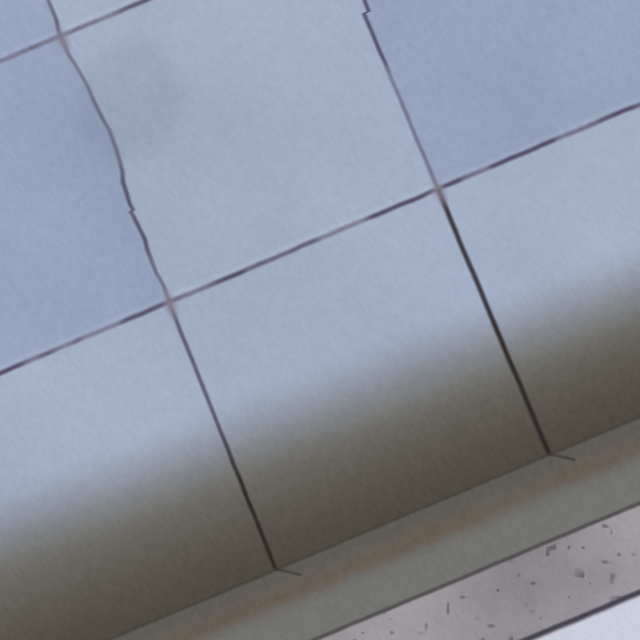
Reproduce this texture procedurally as a Shadertoy shader.

```glsl
// Slanted pale wall tiles, the lower row falling into a soft brown shadow above a ledge.
// Two sheared axes carry the tile grid, the shadow and the ledge bands;
// value noise adds wandering joints, uneven grout, stains and fine grain.

float hash(vec2 p) {
    p = fract(p * vec2(0.1031, 0.1137));
    p += dot(p, p.yx + 33.33);
    return fract((p.x + p.y) * p.x * 7.31);
}

float noise(vec2 p) {
    vec2 i = floor(p), f = fract(p);
    f = f * f * (3.0 - 2.0 * f);
    return mix(mix(hash(i), hash(i + vec2(1, 0)), f.x),
               mix(hash(i + vec2(0, 1)), hash(i + vec2(1, 1)), f.x), f.y);
}

float fbm(vec2 p) {
    float sum = 0.0, amp = 0.5;
    for (int i = 0; i < 4; i++) {
        sum += amp * noise(p);
        p = mat2(1.6, 1.2, -1.2, 1.6) * p + 17.0;
        amp *= 0.5;
    }
    return sum;
}

// Blurred stroke of half width w around distance d
float stroke(float d, float w) {
    float soft = 0.0026 + 0.5 / iResolution.y;
    return 1.0 - smoothstep(max(w - soft, 0.0), w + soft, abs(d));
}

float segmentDistance(vec2 p, vec2 a, vec2 b) {
    vec2 ab = b - a;
    return length(p - a - ab * clamp(dot(p - a, ab) / dot(ab, ab), 0.0, 1.0));
}

void mainImage(out vec4 fragColor, in vec2 fragCoord) {
    vec2 p = fragCoord / iResolution.y;
    float wander = noise(p * 40.0) - 0.5;
    float blotch = fbm(p * 5.0 + 3.0) - 0.47;

    // Sheared axes: v climbs across the rows, u runs along them
    float v = p.y - 0.42 * p.x;
    float u = p.x + 0.40 * p.y - 0.475;
    float pitch = 0.505 - 0.02 * p.y;

    // Row joints
    float row = round((v - 0.417) / 0.487);
    float rowDist = 0.922 * (v - 0.417 - 0.487 * row) + 0.0015 * wander;

    // Column joints, with a chipped jog in the middle row of the first one
    float column = round(u / pitch);
    float upper = step(0.417, v);
    float jog = mix(0.002, 0.013, smoothstep(0.67, 0.81, p.y))
              * (1.0 - smoothstep(0.81, 0.92, p.y))
              - 0.005 * smoothstep(0.60, 0.668, p.y) * (1.0 - smoothstep(0.668, 0.673, p.y));
    jog += 0.007 * (noise(vec2(p.y * 38.0, 4.0)) - 0.5);
    float offset = column == 0.0 ? jog * upper : 0.009 * smoothstep(0.978, 0.983, p.y);
    float columnDist = 0.928 * (u - column * pitch - offset) + 0.001 * wander;

    // Sunlit tiles: side tiles of the upper row are duller
    float tile = floor((u - offset) / pitch);
    vec3 lit = vec3(0.63, 0.68, 0.768) + 0.06 * blotch;
    lit -= vec3(0.045, 0.045, 0.035) * abs(tile) * upper;
    float stain = length((p - vec2(0.20, 0.855)) * vec2(1.0, 0.85)) + 0.12 * blotch;
    lit -= 0.025 * (1.0 - smoothstep(0.045, 0.085, stain));

    // Shadow deepening towards the base
    vec3 shade = mix(vec3(0.31, 0.29, 0.25), vec3(0.42, 0.41, 0.385), smoothstep(-0.08, 0.12, v));
    float light = smoothstep(0.055, 0.235, v + 0.03 * (p.x - 0.5) + 0.01 * blotch);
    vec3 color = mix(shade, lit, light);

    // Row grout: purplish, breaking up into faded stretches
    float wear = 0.6 * noise(vec2(p.x * 13.0, row * 9.0)) + 0.4 * noise(vec2(p.x * 41.0, row * 5.0));
    wear = smoothstep(0.25, 0.7, wear);
    vec3 rowGrout = mix(vec3(0.31, 0.29, 0.38), vec3(0.46, 0.44, 0.52), wear);
    float hasRow = step(-0.5, row);
    color += 0.025 * stroke(rowDist - 0.008, 0.003) * hasRow;
    color = mix(color, rowGrout, (0.95 - 0.2 * wear) * stroke(rowDist, 0.0032) * hasRow);

    // Column grout: pale in the upper row, nearly black in the shadow
    float worn = noise(vec2(p.y * 24.0, column * 7.0 + 2.0));
    float depth = clamp(1.0 - light + 0.75 * column, 0.0, 1.0) * (1.0 - upper);
    vec3 columnGrout = mix(vec3(0.35, 0.34, 0.42), vec3(0.17, 0.15, 0.14), depth);
    columnGrout += 0.12 * (worn - 0.4) * upper;
    float columnWidth = 0.0026 + 0.001 * column * (1.0 - upper);
    color = mix(color, columnGrout, (0.92 - 0.25 * worn * upper) * stroke(columnDist, columnWidth));

    // Dusty smear where joints cross
    float smear = 1.0 - smoothstep(0.002, 0.022, length(vec2(0.7 * rowDist + 0.005, columnDist * 1.5)));
    color = mix(color, vec3(0.53, 0.51, 0.56), 0.7 * smear * hasRow);

    // Ledge: grey lip, rust streak, pale speckled strip, bright corner
    float edge = v + 0.001 * wander;
    float aa = 0.003 + 0.5 / iResolution.y;
    vec3 ledge = mix(vec3(0.45, 0.45, 0.44), vec3(0.37, 0.36, 0.335), smoothstep(-0.16, -0.08, v));
    float rust = exp(-pow((v + 0.118 + 0.008 * wander) / 0.016, 2.0));
    ledge = mix(ledge, vec3(0.40, 0.33, 0.27), rust * (0.55 + 0.5 * blotch));
    vec3 strip = vec3(0.59, 0.575, 0.60) + 0.2 * blotch;
    strip -= 0.14 * smoothstep(0.8, 0.98, noise(p * 90.0));
    ledge = mix(strip, ledge, smoothstep(-0.208 - aa, -0.208 + aa, edge));
    ledge = mix(vec3(0.79, 0.81, 0.86), ledge, smoothstep(-0.352 - aa, -0.352 + aa, edge));
    color = mix(ledge, color, smoothstep(-0.07 - aa, -0.07 + aa, edge));

    // Dark lines along the ledge steps
    color = mix(color, vec3(0.24, 0.22, 0.20), 0.6 * stroke(edge + 0.071, 0.002));
    color = mix(color, vec3(0.28, 0.26, 0.27), 0.75 * stroke(edge + 0.206, 0.003));
    color = mix(color, vec3(0.24, 0.23, 0.28), 0.9 * stroke(edge + 0.345, 0.004));

    // Short cracks at the foot of each column joint
    for (int i = 0; i < 2; i++) {
        float x = 0.431 + 0.428 * float(i);
        vec2 foot = vec2(x, 0.42 * x - 0.070);
        float crack = segmentDistance(p, foot, foot + vec2(0.038, -0.009));
        color = mix(color, vec3(0.22, 0.19, 0.17), 0.6 * stroke(crack, 0.001));
    }

    // Fine slanted grain
    vec2 slanted = vec2(p.x + 0.8 * p.y, p.y - 0.8 * p.x);
    color += 0.04 * (fbm(slanted * vec2(150.0, 90.0)) - 0.47);
    fragColor = vec4(clamp(color, 0.0, 1.0), 1.0);
}
```
